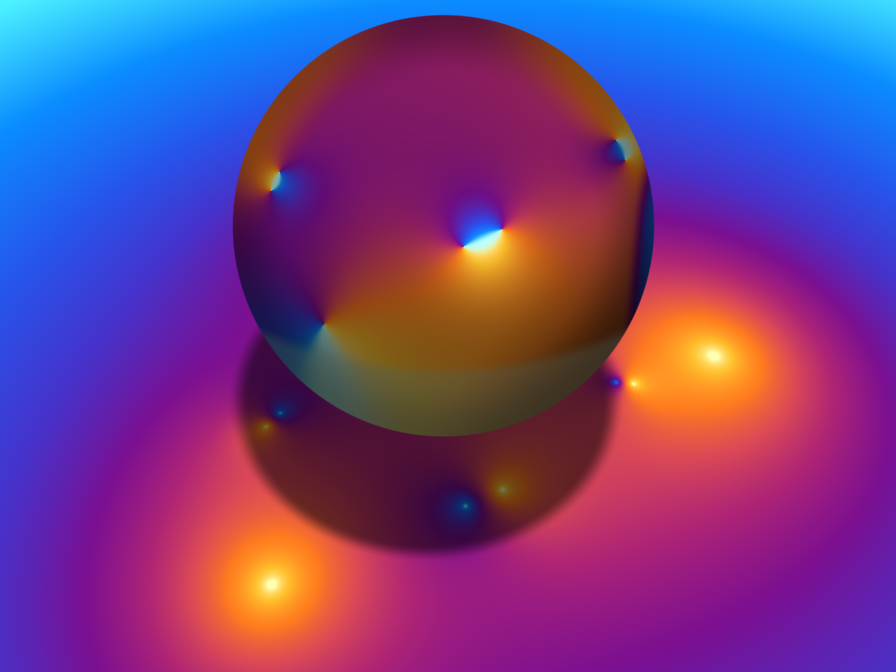
Reproduce this background procedurally as a Shadertoy shader.

```glsl
// A dim, phase-coloured sphere hovering over a plane of glowing sources and sinks.

// Layout, in units of the canvas height
const float HALF_WIDTH = 0.6667;
const float HORIZON = 2.0;
const float DEPTH_SCALE = 1.9;
const vec2 SPHERE_CENTER = vec2(0.66, 0.664);
const float SPHERE_RADIUS = 0.3135;
const vec2 SHADOW_CENTER = vec2(0.634, 0.401);
const vec2 SHADOW_SIZE = vec2(0.282, 0.227);
const float SHADOW_LIGHT = 0.45;

// Phase colouring of the sphere
const float NEUTRAL_HEAT = 3.4;
const float PHASE_HEAT = 3.4;
const vec3 SEAM_COLOR = vec3(0.72, 0.96, 0.95);
const vec3 BASE_TINT = vec3(0.30, 0.38, 0.34);

// Ground charges: position, strength
const int CHARGE_COUNT = 9;
const vec3 CHARGES[CHARGE_COUNT] = vec3[](
    vec3(1.0625, 0.4705, 1.0), vec3(0.4045, 0.1302, 1.0), vec3(0.52, 0.653, 0.5),
    vec3(0.943, 0.429, 1.0), vec3(0.917, 0.431, -1.0),
    vec3(0.748, 0.271, 1.0), vec3(0.693, 0.247, -1.0),
    vec3(0.396, 0.365, 1.0), vec3(0.417, 0.385, -1.0));

// Vortex pairs on the unit disc: positive end, negative end
const int VORTEX_COUNT = 4;
const vec4 VORTICES[VORTEX_COUNT] = vec4[](
    vec4(0.278, -0.017, 0.094, -0.10), vec4(-0.817, 0.167, -0.778, 0.256),
    vec4(0.817, 0.406, 0.861, 0.311), vec4(-0.567, -0.467, -0.444, -1.483));

// Heat ramp: colour, heat at which it is reached
const int STOP_COUNT = 10;
const vec4 STOPS[STOP_COUNT] = vec4[](
    vec4(0.30, 0.95, 1.00, 0.0), vec4(0.04, 0.55, 1.00, 0.8),
    vec4(0.15, 0.33, 0.92, 1.6), vec4(0.27, 0.20, 0.80, 2.2),
    vec4(0.48, 0.06, 0.57, 2.8), vec4(0.68, 0.14, 0.46, 3.3),
    vec4(0.86, 0.29, 0.33, 3.8), vec4(1.00, 0.48, 0.12, 4.4),
    vec4(1.00, 0.75, 0.17, 5.4), vec4(1.00, 1.00, 0.70, 6.8));

vec3 heatColor(float heat) {
    vec3 color = STOPS[0].rgb;
    for (int i = 1; i < STOP_COUNT; i++) {
        float blend = (heat - STOPS[i - 1].w) / (STOPS[i].w - STOPS[i - 1].w);
        color = mix(color, STOPS[i].rgb, clamp(blend, 0.0, 1.0));
    }
    return color;
}

// Perspective: canvas point to plane point
vec2 toGround(vec2 p) {
    return vec2(p.x - HALF_WIDTH, DEPTH_SCALE) / (HORIZON - p.y);
}

// Logarithmic potential of the charges
vec3 groundColor(vec2 p) {
    vec2 ground = toGround(p);
    float heat = 0.0;
    for (int i = 0; i < CHARGE_COUNT; i++) {
        float reach = distance(ground, toGround(CHARGES[i].xy));
        heat -= CHARGES[i].z * log(max(reach, 0.0008));
    }
    float shadowEdge = length((p - SHADOW_CENTER) / SHADOW_SIZE);
    float lit = smoothstep(0.93, 1.05, shadowEdge);
    return heatColor(heat) * mix(SHADOW_LIGHT, 1.0, lit);
}

// Angle subtended by a vortex pair, in half turns
float pairPhase(vec2 n, vec4 pair) {
    vec2 u = n - pair.xy;
    vec2 v = n - pair.zw;
    return atan(u.y * v.x - u.x * v.y, dot(u, v) + 1e-7) / 3.14159;
}

vec3 sphereColor(vec2 n) {
    float phase = 0.0;
    for (int i = 0; i < VORTEX_COUNT; i++) phase += pairPhase(n, VORTICES[i]);

    // Warm upper shoulders and cold right rim
    float radius = length(n);
    phase -= 0.3 * smoothstep(0.72, 1.0, radius) * smoothstep(0.0, 0.5, n.y)
           * smoothstep(0.1, 0.7, abs(n.x));
    phase += 0.85 * smoothstep(0.88, 1.0, dot(n, vec2(0.995, -0.1)));
    phase = mod(phase + 1.0, 2.0) - 1.0;

    vec3 color = heatColor(NEUTRAL_HEAT - PHASE_HEAT * phase);
    color = mix(color, SEAM_COLOR, smoothstep(0.68, 1.0, abs(phase)));

    // Light falls off downward and at the limb; the core stays bright
    float light = mix(0.48, 0.80, smoothstep(-0.75, 0.25, n.y));
    light *= 1.0 - 0.35 * smoothstep(0.7, 1.0, radius);
    light *= 1.0 - 0.35 * smoothstep(0.45, 1.0, dot(n, vec2(0.8, -0.6)));
    vec2 fromCore = n - vec2(0.18, -0.09);
    light += 0.32 * exp(-18.0 * dot(fromCore, fromCore));
    color *= light;

    // Muted cap below a shallow curve
    float cap = smoothstep(0.04, -0.04, n.y + 0.69 - 0.25 * n.x * n.x);
    return mix(color, BASE_TINT, 0.35 * cap);
}

void mainImage(out vec4 fragColor, in vec2 fragCoord) {
    vec2 p = (fragCoord - vec2(0.5 * iResolution.x, 0.0)) / iResolution.y;
    p.x += HALF_WIDTH;
    vec2 n = (p - SPHERE_CENTER) / SPHERE_RADIUS;
    float pixel = 1.0 / (iResolution.y * SPHERE_RADIUS);
    float inside = smoothstep(pixel, -pixel, length(n) - 1.0);
    fragColor = vec4(mix(groundColor(p), sphereColor(n), inside), 1.0);
}
```
